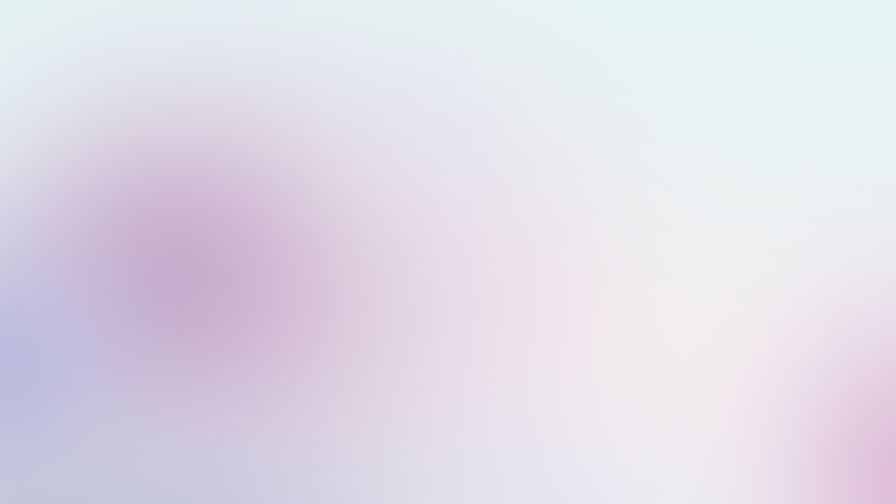
Write a Shadertoy shader that draws this background.

```glsl
// A soft pastel backdrop: pale mint fading to warm white, a mauve cloud on the
// left, blue haze at the lower left and a pink glow in the lower right corner.
// Each area is an elliptical Gaussian glow mixed over the layers before it.

const vec3 MINT       = vec3(0.898, 0.957, 0.957);
const vec3 WARM_WHITE = vec3(0.957, 0.945, 0.950);
const vec3 BLUSH      = vec3(0.960, 0.890, 0.920);
const vec3 LILAC      = vec3(0.890, 0.820, 0.885);
const vec3 MAUVE      = vec3(0.785, 0.675, 0.800);
const vec3 PERIWINKLE = vec3(0.735, 0.730, 0.870);
const vec3 BLUE_GREY  = vec3(0.765, 0.765, 0.855);
const vec3 LAVENDER   = vec3(0.895, 0.880, 0.945);
const vec3 ROSE       = vec3(0.875, 0.740, 0.850);

// Gaussian falloff: 1 at the centre, 1/e on the ellipse given by radii.
float glow(vec2 uv, vec2 centre, vec2 radii) {
    vec2 offset = (uv - centre) / radii;
    return exp(-dot(offset, offset));
}

// Blends one tinted glow over the colour below it.
vec3 addGlow(vec3 below, vec3 tint, float strength, vec2 uv, vec2 centre, vec2 radii) {
    return mix(below, tint, strength * glow(uv, centre, radii));
}

vec3 backdrop(vec2 uv) {
    vec3 colour = MINT;

    // Light right side
    colour = addGlow(colour, WARM_WHITE, 1.0, uv, vec2(0.76, 0.25), vec2(0.42, 0.45));
    colour = addGlow(colour, BLUSH, 0.35, uv, vec2(0.58, 0.48), vec2(0.14, 0.30));

    // Mauve cloud with its wide lilac rim
    colour = addGlow(colour, LILAC, 1.0, uv, vec2(0.30, 0.38), vec2(0.28, 0.43));
    colour = addGlow(colour, MAUVE, 1.0, uv, vec2(0.19, 0.44), vec2(0.17, 0.30));

    // Cool haze along the lower left and the cloud's outer edge
    colour = addGlow(colour, PERIWINKLE, 1.0, uv, vec2(0.00, 0.25), vec2(0.15, 0.28));
    colour = addGlow(colour, BLUE_GREY, 1.0, uv, vec2(0.10, -0.08), vec2(0.36, 0.25));
    colour = addGlow(colour, LAVENDER, 0.5, uv, vec2(0.58, -0.05), vec2(0.16, 0.18));
    colour = addGlow(colour, LAVENDER, 0.3, uv, vec2(0.47, 0.72), vec2(0.10, 0.15));

    // Pink corner
    return addGlow(colour, ROSE, 1.0, uv, vec2(1.03, 0.04), vec2(0.16, 0.34));
}

void mainImage(out vec4 fragColor, in vec2 fragCoord) {
    vec2 uv = fragCoord / iResolution.xy;
    fragColor = vec4(backdrop(uv), 1.0);
}
```
